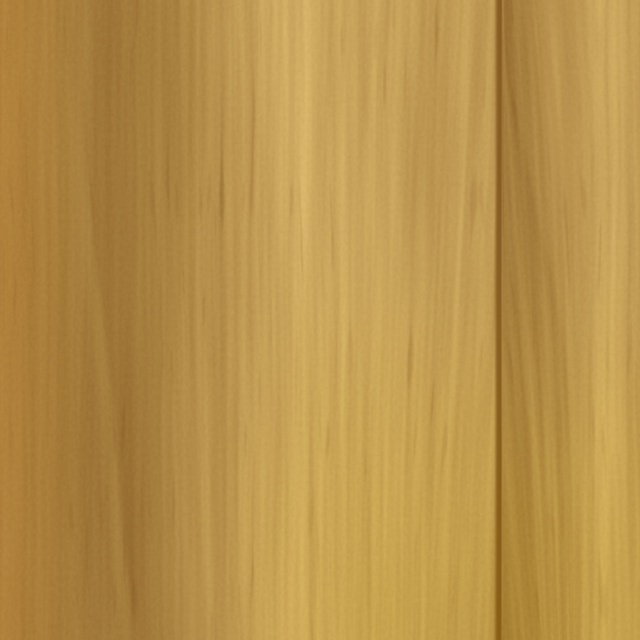
This texture is drawn by a WebGL 2 fragment shader. Its source:

```glsl
#version 300 es
precision highp float;
// Honey-coloured wooden boards with fine vertical grain, soft shading and a dark seam.
uniform vec2 u_resolution;
out vec4 fragColor;

vec2 gradientAt(vec2 cell) {
    vec3 h = fract(cell.xyx * vec3(0.1031, 0.1030, 0.0973));
    h += dot(h, h.yzx + 33.33);
    float angle = 6.2832 * fract((h.x + h.y) * h.z);
    return vec2(cos(angle), sin(angle));
}

// Gradient noise, roughly -1 to 1
float noise(vec2 p) {
    vec2 i = floor(p), f = p - i;
    vec2 u = f * f * f * (f * (f * 6.0 - 15.0) + 10.0);
    float a = dot(gradientAt(i), f);
    float b = dot(gradientAt(i + vec2(1, 0)), f - vec2(1, 0));
    float c = dot(gradientAt(i + vec2(0, 1)), f - vec2(0, 1));
    float d = dot(gradientAt(i + vec2(1, 1)), f - vec2(1, 1));
    return 1.4 * mix(mix(a, b, u.x), mix(c, d, u.x), u.y);
}

// Broad light and shade across the boards
float boardShade(float x, float seamX) {
    float left = 0.46 - 0.07 * smoothstep(0.02, 0.2, x);
    left += 0.27 * smoothstep(0.2, 0.33, x) + 0.25 * smoothstep(0.32, 0.45, x);
    left += 0.06 * exp(-pow((x - 0.468) / 0.014, 2.0));
    left -= 0.12 * smoothstep(0.52, 0.76, x);
    float right = 0.52 + 0.14 * smoothstep(0.79, 0.88, x);
    right += 0.25 * smoothstep(0.88, 0.94, x) - 0.10 * smoothstep(0.95, 1.0, x);
    return mix(left, right, smoothstep(-0.002, 0.002, x - seamX));
}

// Fibres, streaks and pores running along the board
float grain(vec2 p) {
    float strength = mix(0.55, 1.0, smoothstep(0.18, 0.36, p.x));
    float lean = 0.05 * smoothstep(0.5, 0.75, p.x) * (1.0 - smoothstep(0.775, 0.785, p.x));
    lean -= 0.07 * smoothstep(0.78, 0.79, p.x) * (1.0 - smoothstep(0.83, 0.93, p.x));
    vec2 q = vec2(p.x - lean * (p.y - 0.5) + 0.004 * noise(p * vec2(5.0, 2.0)), p.y);
    float streaks = 0.085 * noise(q * vec2(38.0, 0.8));
    streaks += 0.11 * noise(q * vec2(85.0, 1.7) + 17.0);
    streaks += 0.065 * noise(q * vec2(150.0, 5.0) + 41.0);
    float pores = smoothstep(0.25, 0.75, noise(q * vec2(105.0, 8.0) + 73.0));
    pores *= smoothstep(-0.2, 0.4, noise(q * vec2(24.0, 2.5) + 9.0));
    float speckle = 0.035 * noise(p * vec2(170.0, 120.0)) + 0.025 * noise(p * 230.0 + 5.0);
    return strength * (streaks - 0.15 * pores) + speckle;
}

void main() {
    vec2 p = gl_FragCoord.xy / u_resolution;
    float seamX = 0.781 + 0.0015 * noise(vec2(3.5, p.y * 2.5));
    float tone = boardShade(p.x, seamX) + grain(p);
    tone += 0.05 * noise(p * vec2(6.0, 2.0) + 2.0);

    // Slanting growth ring on the shaded side
    float ring = p.x - (0.205 - 0.095 * p.y + 0.006 * noise(vec2(p.y * 4.0, 8.5)));
    float ringFade = 1.0 - smoothstep(0.55, 0.95, p.y);
    float ringShade = smoothstep(-0.004, 0.008, ring) * exp(-max(ring, 0.0) / 0.035);
    tone += ringFade * (0.07 * exp(-pow((ring + 0.008) / 0.012, 2.0)) - 0.09 * ringShade);

    // Curved growth ring beside the seam
    float arch = p.x - (0.885 - 0.09 * smoothstep(0.35, 0.95, p.y));
    float archFade = smoothstep(0.2, 0.5, p.y) * smoothstep(seamX, seamX + 0.01, p.x);
    tone -= 0.10 * archFade * smoothstep(0.012, -0.004, arch) * exp(min(arch, 0.0) / 0.04);

    // Seam with a soft shadow on its left and a crisp edge on its right
    float gap = p.x - seamX;
    float seam = smoothstep(-0.010, -0.002, gap) * (1.0 - smoothstep(0.001, 0.005, gap));
    tone -= 0.12 * exp(-abs(gap) / 0.012);
    tone = mix(tone, 0.02, 0.9 * seam);

    vec3 color = mix(vec3(0.51, 0.34, 0.12), vec3(0.82, 0.68, 0.39), clamp(tone, -0.15, 1.12));

    // Yellower toward the bottom, warmer at the left edge
    color.b -= 0.05 * (1.0 - smoothstep(0.0, 0.7, p.y)) * smoothstep(0.25, 0.6, p.x);
    color += vec3(0.025, 0.0, -0.02) * (1.0 - smoothstep(0.0, 0.16, p.x));
    fragColor = vec4(color, 1.0);
}
```
